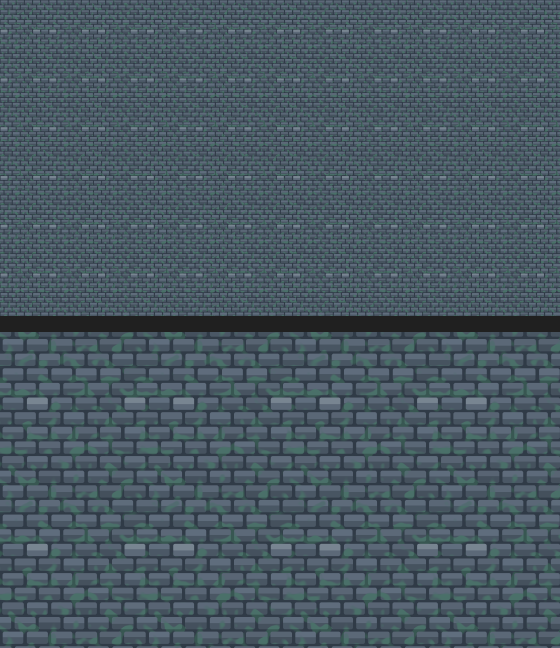
Top, the full canvas; bottom, a detail of the centre.
Reproduce this texture procedurally as a Shadertoy shader.

```glsl
// Mossy slate brick wall: a square tile of 6 by 10 bricks in running bond.
// Rounded-box distances shape the bricks, a hash varies their tone, and
// periodic gradient noise grows moss in the joints and along lower edges.

const vec2 BRICKS = vec2(6.0, 10.0);   // bricks per tile
const float TILES_DOWN = 6.48;         // tiles over the canvas height

vec2 hash2(vec2 p) {
    vec3 q = fract(p.xyx * vec3(0.1031, 0.1030, 0.0973));
    q += dot(q, q.yzx + 33.33);
    return fract((q.xx + q.yz) * q.zy);
}

// Gradient at a lattice corner, wrapped so that the noise tiles
float corner(vec2 cell, vec2 offset, vec2 f, float period) {
    vec2 gradient = hash2(mod(cell + offset, period) + 7.0) * 2.0 - 1.0;
    return dot(gradient, f - offset);
}

float gradientNoise(vec2 p, float period) {
    vec2 i = floor(p), f = fract(p);
    vec2 u = f * f * f * (f * (f * 6.0 - 15.0) + 10.0);
    float low = mix(corner(i, vec2(0, 0), f, period), corner(i, vec2(1, 0), f, period), u.x);
    float high = mix(corner(i, vec2(0, 1), f, period), corner(i, vec2(1, 1), f, period), u.x);
    return mix(low, high, u.y);
}

float roundedBox(vec2 p, vec2 halfSize, float radius) {
    vec2 d = abs(p) - halfSize + radius;
    return length(max(d, 0.0)) + min(max(d.x, d.y), 0.0) - radius;
}

void mainImage(out vec4 fragColor, in vec2 fragCoord) {
    // Tile units, counted from the upper left
    float pixel = TILES_DOWN / iResolution.y;
    vec2 p = vec2(fragCoord.x, iResolution.y - fragCoord.y) * pixel;

    // Running bond: odd rows shift by half a brick
    vec2 grid = p * BRICKS;
    float row = floor(grid.y);
    grid.x += 0.5 * mod(row, 2.0);
    vec2 id = mod(floor(grid), BRICKS);
    vec2 local = (fract(grid) - 0.5) / BRICKS;
    vec2 rnd = hash2(id + 3.0);

    // Brick outline and its lit upper half
    vec2 halfSize = 0.5 / BRICKS - vec2(0.009 + 0.004 * rnd.y, 0.008);
    float d = roundedBox(local, halfSize, 0.014);
    float brick = clamp(0.5 - d / pixel, 0.0, 1.0);
    float edge = 0.012 * (rnd.x - 0.5);
    float lit = clamp(0.5 - (local.y - edge) / pixel, 0.0, 1.0);

    // Face colour, with two pale bricks in one row of every tile
    vec3 face = mix(vec3(0.28, 0.33, 0.38), vec3(0.36, 0.41, 0.47), lit);
    face *= 0.95 + 0.10 * rnd.y;
    bool pale = id.y == 6.0 && (id.x == 0.0 || id.x == 4.0);
    if (pale) face = mix(vec3(0.36, 0.41, 0.47), vec3(0.47, 0.52, 0.57), lit);

    // Moss fills some joints and creeps over the lower edges
    float growth = gradientNoise(p * 13.0, 13.0);
    float creep = growth + 5.0 * local.y;
    vec3 mossy = mix(vec3(0.29, 0.44, 0.41), vec3(0.32, 0.42, 0.44), lit);
    if (!pale) face = mix(face, mossy, smoothstep(0.12, 0.32, creep));
    vec3 mortar = mix(vec3(0.19, 0.23, 0.28), vec3(0.22, 0.34, 0.32),
                      smoothstep(0.02, 0.22, growth));

    fragColor = vec4(mix(mortar, face, brick), 1.0);
}
```
